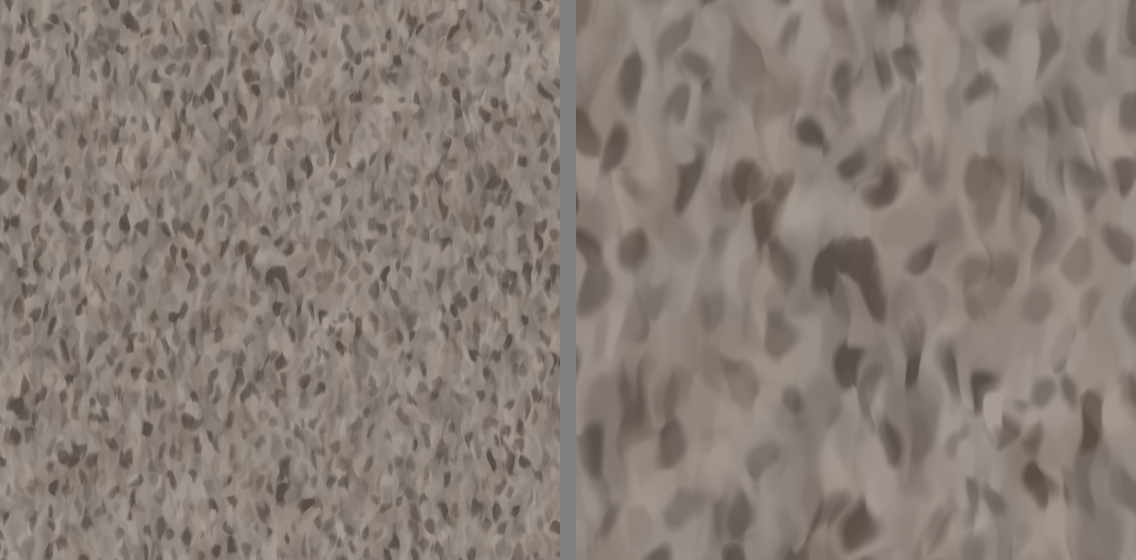
Left: the whole. Right: its middle third, enlarged.
Reproduce this texture procedurally as a three.js fragment shader.

```glsl
varying vec2 vUv;

vec3 hash3(vec2 cell) {
  vec3 q = vec3(dot(cell, vec2(127.1, 311.7)),
                dot(cell, vec2(269.5, 183.3)),
                dot(cell, vec2(419.2, 371.9)));
  return fract(sin(q) * 43758.55);
}

// Cellular noise whose random cell tones melt into each other
float softCells(vec2 p) {
  vec2 home = floor(p);
  float total = 0.0;
  float weights = 0.0;
  for (int y = -1; y <= 1; y++) {
    for (int x = -1; x <= 1; x++) {
      vec2 cell = home + vec2(float(x), float(y));
      vec3 rnd = hash3(cell);
      vec2 d = p - cell - 0.15 - 0.7 * rnd.xy;
      float w = exp(-8.0 * dot(d, d));
      total += w * rnd.z;
      weights += w;
    }
  }
  return total / weights;
}

// Scattered leaning flecks of random size and strength
float flecks(vec2 p, float ragged) {
  vec2 home = floor(p);
  float dark = 0.0;
  for (int y = -1; y <= 1; y++) {
    for (int x = -1; x <= 1; x++) {
      vec2 cell = home + vec2(float(x), float(y));
      vec3 rnd = hash3(cell + 57.0);
      vec3 form = hash3(cell + 113.0);
      vec2 d = p - cell - 0.1 - 0.8 * rnd.xy;
      d.x += (form.x - 0.5) * 1.1 * d.y;
      d /= vec2(mix(0.32, 0.56, form.y), mix(0.36, 0.62, form.z));
      float body = smoothstep(1.0, 0.35, length(d) + ragged);
      dark = max(dark, body * mix(0.12, 1.0, rnd.z));
    }
  }
  return dark;
}

// Layered sines that bend the grain
vec2 bend(vec2 p) {
  vec2 slow = sin(p.yx * vec2(31.0, 37.0) + 2.0 * sin(p * 23.0));
  vec2 quick = sin(p.yx * vec2(118.0, 141.0) + 2.0 * sin(p * 97.0 + 1.3));
  return 0.004 * slow + 0.0022 * quick;
}

void main() {
  vec2 p = vUv + bend(vUv);

  // Upright mottling at three sizes
  float patches = softCells(p * vec2(13.0, 10.0) + 5.0);
  float mottle = softCells(p * vec2(52.0, 27.0) + 31.0);
  float streaks = softCells(p * vec2(115.0, 44.0) + 73.0);

  // Dark flecks with uneven edges, thinner in the pale patches
  float ragged = 0.55 * (streaks - 0.5) + 0.25 * (patches - 0.5);
  float dark = flecks(p * vec2(40.0, 26.0), ragged);

  float tone = 0.79 + 0.4 * (mottle - 0.5) + 0.26 * (streaks - 0.5)
             + 0.12 * (patches - 0.5) - 0.68 * dark;
  vec3 shadow = vec3(0.35, 0.31, 0.285);
  vec3 stone = vec3(0.62, 0.58, 0.55);
  vec3 color = mix(shadow, stone, clamp(tone, 0.0, 1.1));

  // Faint drift between warm beige and cool grey
  float warmth = softCells(p * vec2(30.0, 17.0) + 91.0) - 0.5;
  color += warmth * vec3(0.012, 0.004, -0.022);

  gl_FragColor = vec4(color, 1.0);
}
```
